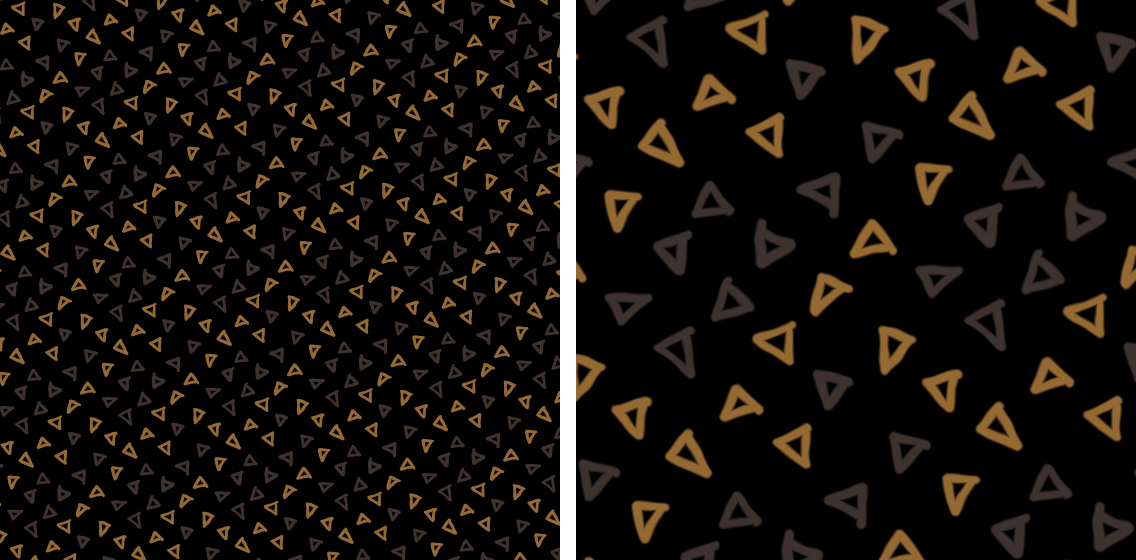
Left, the full canvas; right, a detail of the centre.
Give the GLSL for this pattern, as a three.js fragment shader.

```glsl
varying vec2 vUv;

const float TILE_SIZE = 0.1856;          // side of the repeating tile
const float TILE_TURN = 0.088;           // tilt of the tile, radians
const vec2 TILE_CELLS = vec2(3.0, 6.0);  // staggered columns and rows per tile
const float EDGE = 0.006;                // half width of the soft edge, in tiles
const vec3 GROUND = vec3(0.0);
const vec3 GOLD = vec3(0.585, 0.412, 0.195);
const vec3 UMBER = vec3(0.243, 0.198, 0.180);

vec2 hash2(vec2 p) {
  vec3 q = fract(p.xyx * vec3(0.1031, 0.1030, 0.0973));
  q += dot(q, q.yzx + 33.33);
  return fract((q.xx + q.yz) * q.zy);
}

float cornerDot(vec2 cell, vec2 f, vec2 corner) {
  return dot(hash2(cell + corner) * 2.0 - 1.0, f - corner);
}

float gradientNoise(vec2 p) {
  vec2 cell = floor(p);
  vec2 f = p - cell;
  vec2 u = f * f * (3.0 - 2.0 * f);
  float low = mix(cornerDot(cell, f, vec2(0.0)), cornerDot(cell, f, vec2(1.0, 0.0)), u.x);
  float high = mix(cornerDot(cell, f, vec2(0.0, 1.0)), cornerDot(cell, f, vec2(1.0)), u.x);
  return mix(low, high, u.y);
}

mat2 rotation(float angle) {
  float c = cos(angle);
  float s = sin(angle);
  return mat2(c, s, -s, c);
}

vec2 polar(float radius, float angle) {
  return radius * vec2(cos(angle), sin(angle));
}

float segmentDistance(vec2 p, vec2 a, vec2 b) {
  vec2 ab = b - a;
  return length(p - a - ab * clamp(dot(p - a, ab) / dot(ab, ab), 0.0, 1.0));
}

// Signed distance to a hand-drawn triangle outline, mostly pointing down
float penTriangle(vec2 p, vec2 seed) {
  vec2 turn = hash2(seed + 11.0);
  vec2 size = hash2(seed + 23.0);
  vec2 skew = hash2(seed + 37.0);
  vec2 pen = hash2(seed + 53.0);

  // Wavering line
  vec2 q = p * 14.0 + seed * 7.0 + 40.0;
  p += 0.012 * vec2(gradientNoise(q), gradientNoise(q + 91.0));

  // Three uneven corners
  float heading = -1.571 + 2.2 * (turn.x + turn.y - 1.0);
  vec2 apex = polar(mix(0.057, 0.088, size.x), heading);
  vec2 left = polar(mix(0.047, 0.068, size.y), heading + mix(1.95, 2.45, skew.x));
  vec2 right = polar(mix(0.047, 0.068, skew.y), heading - mix(1.95, 2.45, size.y));

  // The last stroke runs a little past its corner
  vec2 strokeEnd = left + (left - right) * 0.22 * pen.x;
  float line = min(segmentDistance(p, apex, left), segmentDistance(p, apex, right));
  line = min(line, segmentDistance(p, right, strokeEnd));
  float halfWidth = mix(0.0125, 0.0165, pen.y) + 0.003 * gradientNoise(q + 17.0);
  return line - halfWidth;
}

// Nine of the eighteen cells in a tile are gold
vec3 inkColour(vec2 id) {
  float order = mod((id.x + TILE_CELLS.x * id.y) * 5.0, 18.0);
  return mix(GOLD, UMBER, step(8.5, order));
}

vec3 scatter(vec2 p) {
  vec3 colour = GROUND;
  float middleRow = floor(p.y * TILE_CELLS.y);
  for (int i = -1; i <= 1; i++) {
    float row = middleRow + float(i);
    float stagger = 0.5 * mod(row, 2.0);
    float column = floor(p.x * TILE_CELLS.x - stagger);
    vec2 id = mod(vec2(column, row), TILE_CELLS);
    vec2 centre = (vec2(column + stagger, row) + 0.5) / TILE_CELLS;
    centre += 0.05 * (hash2(id + 71.0) - 0.5);
    float ink = 1.0 - smoothstep(-EDGE, EDGE, penTriangle(p - centre, id));
    colour = mix(colour, inkColour(id), ink);
  }
  return colour;
}

void main() {
  vec2 tilePosition = rotation(-TILE_TURN) * vUv / TILE_SIZE;
  gl_FragColor = vec4(scatter(tilePosition), 1.0);
}
```
